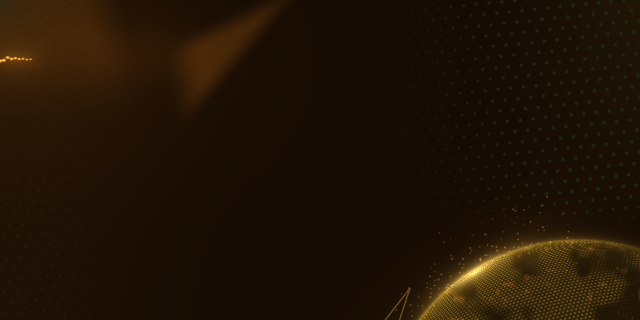
Write a WebGL 1 fragment shader that draws this background.

```glsl
precision highp float;
// Dark brown backdrop with blurred amber light, two halftone dot fields and a
// glowing dotted globe rising at the lower right under a spray of gold sparks.
// Space is measured in canvas heights: x runs 0..2 and y runs 0..1.
uniform vec2 u_resolution;

float hash(vec2 p) {
    return fract(sin(dot(p, vec2(127.1, 311.7))) * 43758.5);
}

float noise(vec2 p) {
    vec2 i = floor(p), f = fract(p);
    f = f * f * (3.0 - 2.0 * f);
    return mix(mix(hash(i), hash(i + vec2(1, 0)), f.x),
               mix(hash(i + vec2(0, 1)), hash(i + vec2(1, 1)), f.x), f.y);
}

float disc(float dist, float radius, float px) {
    return 1.0 - smoothstep(radius - px, radius + px, dist);
}

// Staggered rows of round dots
float dotGrid(vec2 p, vec2 cell, float radius, float px) {
    float row = floor(p.y / cell.y);
    p.x += 0.5 * cell.x * mod(row, 2.0);
    return disc(length((fract(p / cell) - 0.5) * cell), radius, px);
}

// One randomly placed spark per cell, kept with the given probability
float sparks(vec2 p, float cell, float chance, float px) {
    vec2 id = floor(p / cell);
    vec2 spot = 0.2 + 0.6 * vec2(hash(id + 3.1), hash(id + 8.7));
    float radius = 0.001 + 0.0018 * hash(id + 5.3);
    float lit = step(hash(id) + 0.015, chance) * (0.3 + 0.7 * hash(id + 1.9));
    return lit * disc(length((fract(p / cell) - spot) * cell), radius, px);
}

float segment(vec2 p, vec2 a, vec2 b) {
    vec2 d = b - a;
    return length(p - a - d * clamp(dot(p - a, d) / dot(d, d), 0.0, 1.0));
}

// Blurred amber shapes at the upper left
vec3 amberLight(vec2 p) {
    vec2 h = (p - vec2(0.1, 0.8)) * vec2(1.8, 2.8);
    float haze = exp(-dot(h, h));
    float slab = (1.0 - smoothstep(0.27, 0.42, p.x + 0.25 * (p.y - 0.9))) * smoothstep(0.6, 0.92, p.y);
    vec2 d = p - vec2(0.875, 1.01);
    float along = dot(d, vec2(-0.65, -0.76)), across = dot(d, vec2(0.76, -0.65));
    float leaf = smoothstep(-0.02, 0.05, 0.035 - across)
               * smoothstep(-0.03, 0.05, across + 0.45 * along)
               * smoothstep(-0.04, 0.14, 0.49 - along + 0.9 * across);
    float bridge = exp(-pow((p.x - 0.45) * 5.0, 2.0) - pow((p.y - 0.83) * 11.0, 2.0));
    float corner = exp(-length(p - vec2(0.0, 1.0)) * 16.0);
    return vec3(0.055, 0.03, 0.005) * haze + vec3(0.1, 0.055, 0.01) * slab
         + vec3(0.16, 0.09, 0.016) * leaf + vec3(0.05, 0.025, 0.004) * bridge
         + vec3(-0.06, 0.02, 0.04) * corner;
}

void main() {
    float px = 1.0 / u_resolution.y;
    vec2 p = gl_FragCoord.xy * px;

    // Backdrop with warm left and olive right edges
    vec3 color = vec3(0.088, 0.045, 0.012);
    color += vec3(0.028, 0.021, 0.007) * (1.0 - smoothstep(0.0, 0.8, p.x));
    color += vec3(0.035, 0.034, 0.014) * smoothstep(1.5, 2.05, p.x) * smoothstep(0.1, 1.0, p.y);
    color += amberLight(p);
    float grainy = (1.0 - smoothstep(0.2, 0.8, p.x)) * smoothstep(0.4, 0.8, p.y);
    color += 0.025 * grainy * (hash(floor(p * 384.0)) - 0.5);

    // Halftone fields: green at the right, faint olive at the left
    vec2 tilted = mat2(0.995, -0.1, 0.1, 0.995) * p;
    float right = smoothstep(1.0, 1.95, p.x + 0.12 * (p.y - 0.5)) * smoothstep(0.24, 0.42, p.y);
    float left = (1.0 - smoothstep(0.1, 0.55, p.x)) * (1.0 - smoothstep(0.4, 0.62, p.y));
    float halftone = dotGrid(tilted, vec2(0.04, 0.034), 0.0025 + 0.0032 * max(right, 0.4 * left), px);
    vec3 dotTint = mix(vec3(0.18, 0.15, 0.08), vec3(0.1, 0.17, 0.08), smoothstep(1.3, 1.8, p.x));
    color = mix(color, dotTint, halftone * min(0.85, 1.2 * right + 0.45 * left));

    // Short trail of bright flecks on the left edge
    for (int i = 0; i < 9; i++) {
        float k = float(i);
        vec2 fleck = p - vec2(0.012 * k, 0.815 + 0.014 * (hash(vec2(k, 2.0)) - 0.5) * (1.0 - k / 9.0));
        float dist = length(fleck * vec2(0.7, 1.0));
        color += vec3(0.75, 0.58, 0.22) * disc(dist, 0.0042 - 0.0003 * k, px);
        color += vec3(0.04, 0.024, 0.005) * exp(-dist * 45.0);
    }

    // Globe surface: dots bent toward the limb, with dark drifting patches
    vec2 q = (p - vec2(1.81, -0.375)) / 0.625;
    float r = length(q);
    float rim = (r - 1.0) * 0.625;
    float inside = disc(rim, 0.0, 2.0 * px);
    float facing = exp(-pow((p.x - 1.5) * 2.6, 2.0));
    vec2 s = q * asin(min(r, 1.0)) / max(r, 0.01);
    s = mat2(0.966, -0.259, 0.259, 0.966) * s;
    float land = smoothstep(0.3, 0.65, noise(p * 11.0) * 0.7 + noise(p * 34.0) * 0.3 + 0.5 * (1.72 - p.x) + 0.8 * (p.y - 0.13));
    float mesh = dotGrid(s, vec2(0.024, 0.022), 0.006, 1.6 * px);
    vec3 surface = vec3(0.12, 0.08, 0.022) + vec3(0.06, 0.048, 0.012) * land;
    surface += vec3(0.25, 0.19, 0.065) * mesh * (0.12 + 0.88 * land);
    surface += vec3(0.3, 0.16, 0.03) * sparks(p + 4.0, 0.03, 0.3, px);
    surface += vec3(0.13, 0.06, 0.01) * smoothstep(0.75, 0.95, noise(p * 45.0 + 7.0));
    color = mix(color, surface, inside);

    // Rim light, halo and the hot flare
    float halo = exp(-abs(rim) * mix(50.0, 30.0, inside));
    color += vec3(0.21, 0.165, 0.04) * halo * (0.3 + 0.8 * facing);
    color += vec3(0.2, 0.165, 0.055) * exp(-abs(rim) * 170.0) * (0.4 + 0.6 * facing);
    vec2 h = mat2(0.85, -0.52, 0.52, 0.85) * (p - vec2(1.484, 0.148));
    color += vec3(0.6, 0.58, 0.45) * exp(-length(h * vec2(20.0, 90.0)));
    color += vec3(0.17, 0.125, 0.03) * exp(-length(h * vec2(7.0, 22.0)));

    // Sparks thrown off the rim
    float spray = (1.0 - inside) * smoothstep(1.08, 1.4, p.x) * (1.0 - smoothstep(1.6, 1.85, p.x));
    float chance = spray * exp(-max(rim, 0.0) * 17.0);
    color += vec3(0.5, 0.34, 0.08) * (sparks(p, 0.022, 0.6 * chance, px) + sparks(p + 2.3, 0.013, 0.5 * chance, px));

    // Thin gold spike beside the globe
    float spike = min(segment(p, vec2(1.2, -0.005), vec2(1.281, 0.099)), segment(p, vec2(1.281, 0.099), vec2(1.247, -0.005)));
    color += vec3(0.42, 0.32, 0.12) * disc(spike, 0.0015, px);

    gl_FragColor = vec4(clamp(color, 0.0, 1.0), 1.0);
}
```
